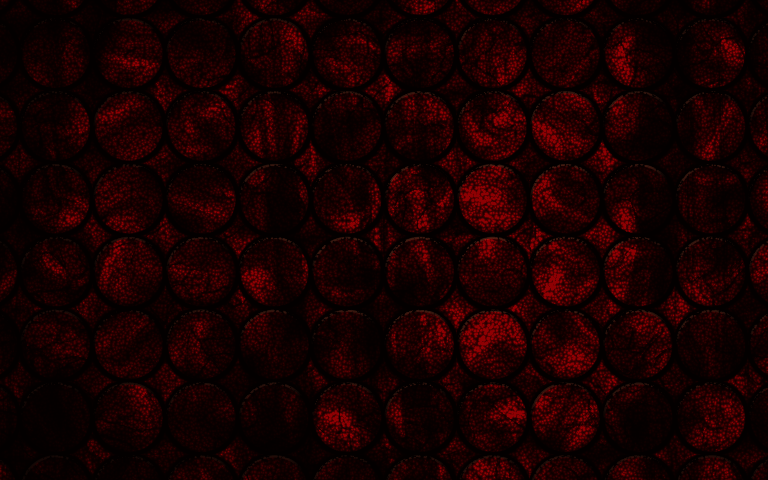
A WebGL 1 fragment shader for this pattern:

```glsl
precision highp float;
// Square grid of touching dark rings over worn, grainy deep red discs.
uniform vec2 u_resolution;

vec2 hash2(vec2 p) {
  return fract(sin(vec2(dot(p, vec2(127.1, 311.7)), dot(p, vec2(269.5, 183.3)))) * 43758.55);
}

// Distances to the nearest and second nearest feature points.
vec2 cellular(vec2 p) {
  vec2 cell = floor(p), nearest = vec2(8.0);
  for (int y = -1; y <= 1; y++) {
    for (int x = -1; x <= 1; x++) {
      vec2 neighbour = cell + vec2(x, y);
      float d = length(neighbour + hash2(neighbour) - p);
      nearest.y = min(nearest.y, max(nearest.x, d));
      nearest.x = min(nearest.x, d);
    }
  }
  return nearest;
}

// Rotated, warped sine octaves giving cloudy blotches around zero.
float layeredSines(vec2 p) {
  float sum = 0.0, amplitude = 0.5;
  for (int i = 0; i < 6; i++) {
    p = mat2(0.8, 0.6, -0.6, 0.8) * p * 1.9;
    p += 0.9 * sin(p.yx + float(i) * 1.7);
    sum += amplitude * sin(p.x) * sin(p.y);
    amplitude *= 0.6;
  }
  return sum;
}

void main() {
  vec2 uv = gl_FragCoord.xy / u_resolution.y;
  vec2 grid = (uv - vec2(0.1167, 0.129)) / 0.1517;
  vec2 id = floor(grid + 0.5);
  vec2 local = grid - id;
  float radius = length(local);
  float pixel = 1.0 / (0.1517 * u_resolution.y);

  // Disc, and the four-cusped gap beyond its ring
  float disc = 1.0 - smoothstep(0.463 - pixel, 0.463 + pixel, radius);
  float gap = smoothstep(0.515, 0.515 + 0.04 + pixel, radius);

  // Each disc gets its own turned and shifted patch of surface
  vec2 variation = hash2(id + 17.0);
  float angle = 6.2832 * variation.x;
  mat2 turn = mat2(cos(angle), sin(angle), -sin(angle), cos(angle));
  vec2 surface = radius < 0.49 ? turn * local + variation * 30.0 : grid + 5.0;

  // Blotches, fine grain, cracks and vertical smears
  float cloud = layeredSines(surface * 2.0);
  float grain = 0.5 - cellular(uv * 150.0).x;
  vec2 veins = cellular(surface * 2.3 + 0.35 * sin(surface.yx * 7.0) + 0.25 * cloud);
  float crack = 1.0 - smoothstep(0.02, 0.15, veins.y - veins.x);
  crack *= smoothstep(-0.1, 0.3, layeredSines(surface * 1.1 + 9.0));
  float smear = smoothstep(0.12, 0.5, layeredSines(vec2(grid.x * 0.9, grid.y * 0.25) + 3.0));

  float tone = 0.1 * exp(1.8 * cloud + 2.3 * grain);
  tone *= (1.0 - 0.7 * crack) * (1.0 - 0.72 * smear);
  tone *= disc * mix(0.6, 1.4, variation.y) * (1.0 - 0.35 * smoothstep(0.36, 0.47, radius))
        + gap * 0.85;

  // Broad glow right of centre, fading to the left and the corners
  vec2 away = (uv - vec2(1.02, 0.53)) / vec2(0.85, 0.55);
  float glow = mix(0.2, 1.35, exp(-dot(away, away)));

  // Broken highlight along the upper rim of each disc
  float rim = 1.0 - smoothstep(0.004, 0.012 + pixel, abs(radius - 0.474));
  rim *= smoothstep(0.25, 0.9, (local.y - 0.35 * local.x) / max(radius, 0.01));
  rim *= smoothstep(-0.05, 0.35, grain + 0.5 * cloud);

  vec3 colour = vec3(0.012, 0.0, 0.0);
  colour += vec3(1.0, 0.0, 0.018) * min(tone * glow, 0.55);
  colour += vec3(0.18, 0.08, 0.05) * rim * glow;
  gl_FragColor = vec4(colour, 1.0);
}
```
